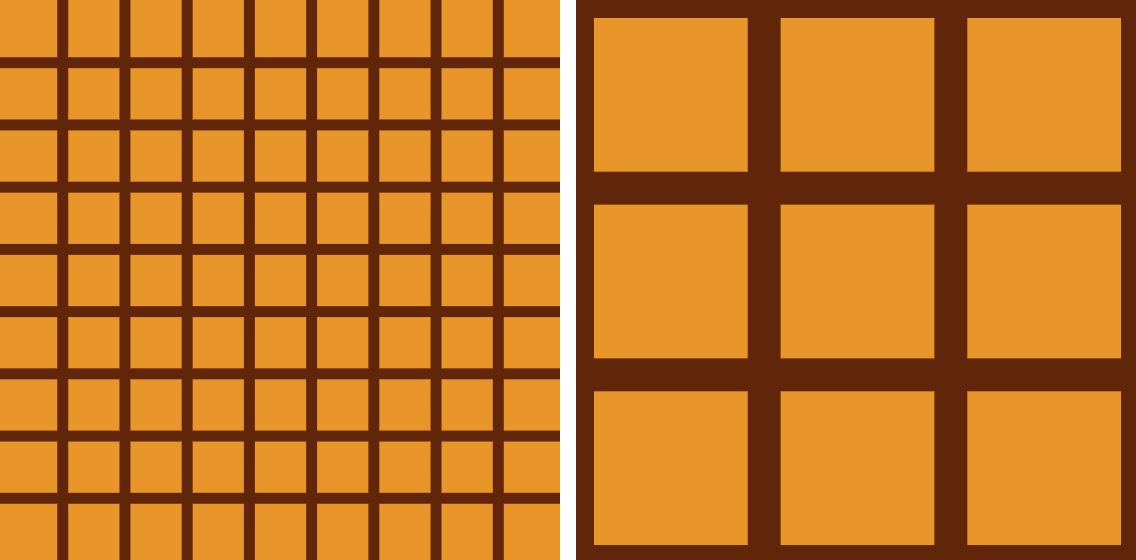
Left: the whole. Right: its middle third, enlarged.
Reproduce this pattern procedurally as a three.js fragment shader.

```glsl
// Square amber tiles, nine across and nine down, parted by plain dark brown bars.
#define TILES 9.0
#define BAR_WIDTH 0.0196
#define BAR_SHIFT vec2(0.0009, -0.0009)
#define AMBER vec3(0.91, 0.59, 0.16)
#define BROWN vec3(0.38, 0.15, 0.04)

varying vec2 vUv;

// Distance on each axis to the nearest inner bar's edge, negative inside the bar
vec2 barDistance(vec2 p) {
  vec2 nearest = clamp(floor(p * TILES + 0.5), 1.0, TILES - 1.0);
  return abs(p - nearest / TILES) - 0.5 * BAR_WIDTH;
}

void main() {
  vec2 edge = barDistance(vUv - BAR_SHIFT);

  // Smooth each edge over one screen pixel
  vec2 bars = clamp(0.5 - edge / fwidth(vUv), 0.0, 1.0);

  gl_FragColor = vec4(mix(AMBER, BROWN, max(bars.x, bars.y)), 1.0);
}
```
